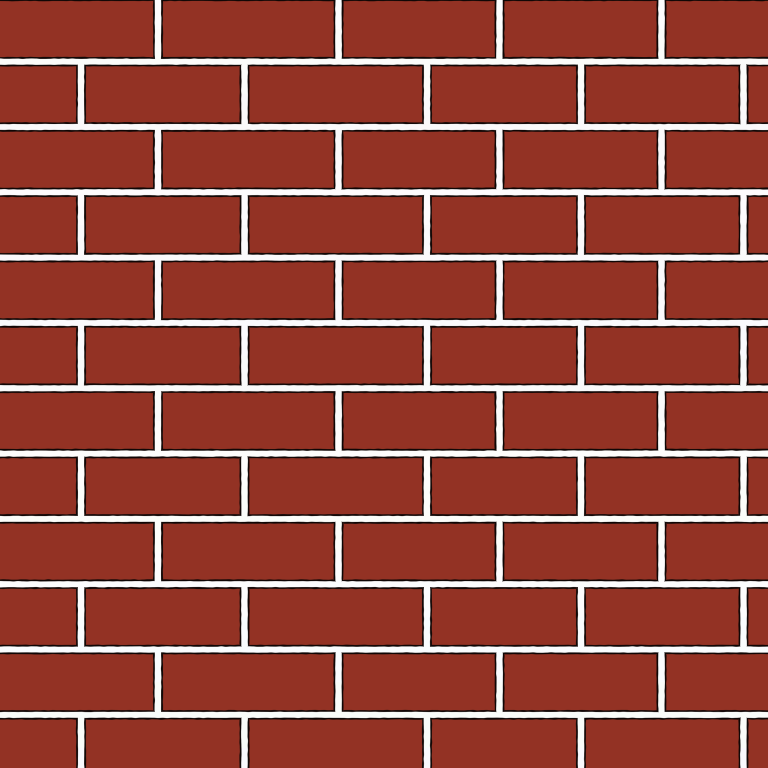
This pattern is drawn by a three.js fragment shader. Its source:

```glsl
#define COURSE 0.08505
#define FIRST_BED 0.0803
#define BOND_PERIOD 0.8626
#define BED_HALF 0.0039
#define HEAD_HALF 0.0042
#define OUTLINE 0.0022
#define ROUGHNESS 0.0007
#define ROUGH_SCALE 170.0
#define BRICK vec3(0.578, 0.198, 0.141)
#define INK vec3(0.06, 0.025, 0.02)
#define MORTAR vec3(0.985)

varying vec2 vUv;

float hash(vec2 p) {
  return fract(sin(dot(p, vec2(127.1, 311.7))) * 43758.5453);
}

float noise(vec2 p) {
  vec2 i = floor(p);
  vec2 f = fract(p);
  f = f * f * (3.0 - 2.0 * f);
  return mix(mix(hash(i), hash(i + vec2(1.0, 0.0)), f.x),
             mix(hash(i + vec2(0.0, 1.0)), hash(i + vec2(1.0, 1.0)), f.x), f.y);
}

float minOf(vec4 v) {
  return min(min(v.x, v.y), min(v.z, v.w));
}

// Distance to the nearest upright joint; alternate courses use their own uneven spacing
float headDistance(float x, float course) {
  vec4 joints = mod(course, 2.0) < 0.5
    ? vec4(0.2057, 0.4408, 0.6504, 0.8613)
    : vec4(0.1055, 0.3184, 0.5560, 0.7565);
  vec4 offset = vec4(x) - joints;
  return minOf(min(abs(offset), abs(offset - BOND_PERIOD)));
}

void main() {
  float pixel = max(fwidth(vUv.x), fwidth(vUv.y));
  float soft = max(0.7 * pixel, 0.0005);

  // Courses counted downward from the top edge
  float level = (1.0 - vUv.y - FIRST_BED) / COURSE + 1.0;
  float course = floor(level);
  float bedDistance = (0.5 - abs(fract(level) - 0.5)) * COURSE;

  // Depth into the brick: negative in the mortar
  float depth = min(bedDistance - BED_HALF,
                    headDistance(vUv.x, course) - HEAD_HALF);

  // Hand-inked wobble, separate for the two sides of the outline
  float outer = (noise(vUv * ROUGH_SCALE) - 0.5) * ROUGHNESS;
  float inner = (noise(vUv * ROUGH_SCALE + 57.3) - 0.5) * ROUGHNESS;

  // Faint tint that changes from one bed joint to the next
  float bed = floor(level + 0.5);
  vec3 tint = vec3(hash(vec2(bed, 1.0)), hash(vec2(bed, 2.0)), hash(vec2(bed, 3.0)));
  vec3 color = MORTAR - 0.02 * (tint - 0.5);

  color = mix(color, INK, smoothstep(-soft, soft, depth + outer));
  color = mix(color, BRICK, smoothstep(-soft, soft, depth - OUTLINE + inner));
  gl_FragColor = vec4(color, 1.0);
}
```
